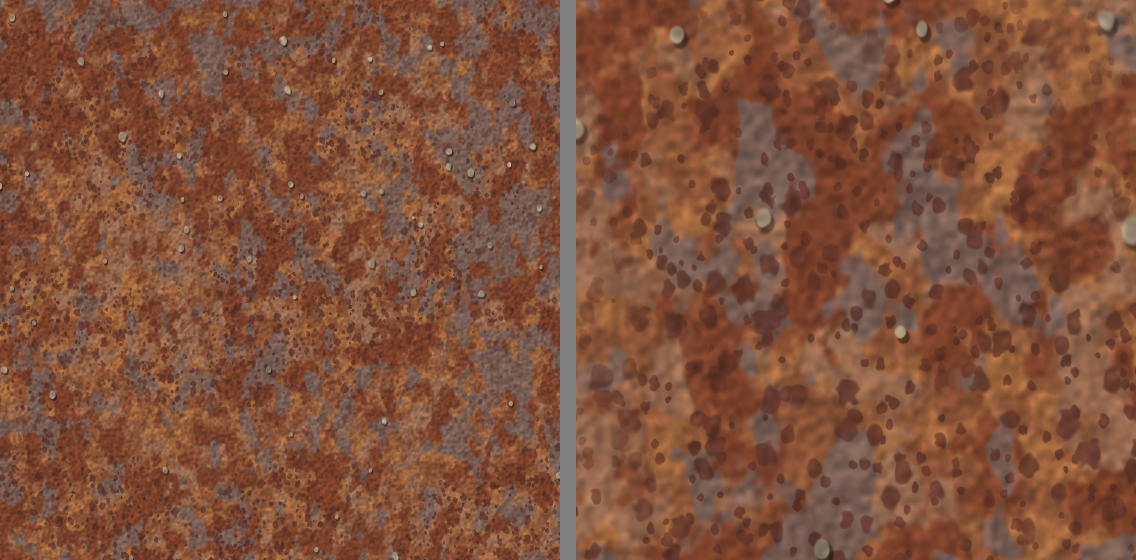
Left, the full canvas; right, a detail of the centre.
Write a Shadertoy shader that draws this texture.

```glsl
// Weathered rusty sheet metal: ochre rust mottled with red-brown stains,
// slate patches, small dark pits and a few pale crumbs. Built from layered
// value noise and jittered cell spots, then lit as a fine grainy relief.

#define OCHRE vec3(0.635, 0.410, 0.245)
#define BROWN vec3(0.535, 0.322, 0.210)
#define RED_RUST vec3(0.465, 0.238, 0.155)
#define DARK_PIT vec3(0.350, 0.185, 0.150)
#define SLATE vec3(0.455, 0.370, 0.345)
#define DUST vec3(0.585, 0.420, 0.325)
#define CRUMB vec3(0.700, 0.640, 0.540)
#define STAIN_SCALE 30.0
#define GRAIN_SCALE 190.0
#define GRAIN_CONTRAST 0.30
#define RELIEF 0.26

float hash(vec2 p) {
    vec3 q = fract(vec3(p.xyx) * 0.1031);
    q += dot(q, q.yzx + 33.33);
    return fract((q.x + q.y) * q.z);
}

float noise(vec2 p) {
    vec2 i = floor(p), f = fract(p);
    f = f * f * (3.0 - 2.0 * f);
    float low = mix(hash(i), hash(i + vec2(1.0, 0.0)), f.x);
    float high = mix(hash(i + vec2(0.0, 1.0)), hash(i + 1.0), f.x);
    return mix(low, high, f.y);
}

float fbm(vec2 p) {
    float sum = 0.0, amplitude = 0.533;
    for (int i = 0; i < 4; i++) {
        sum += amplitude * noise(p);
        p = mat2(0.8, 0.6, -0.6, 0.8) * p * 2.03 + 17.3;
        amplitude *= 0.5;
    }
    return sum;
}

// Ragged spots, one per jittered cell; "share" is the part of cells filled.
float spots(vec2 uv, float cells, float share, float radius) {
    vec2 p = uv * cells;
    float ragged = 0.65 * (noise(p * 4.0) - 0.5);
    float cover = 0.0;
    for (int y = -1; y <= 1; y++) {
        for (int x = -1; x <= 1; x++) {
            vec2 id = floor(p) + vec2(x, y);
            vec2 jitter = vec2(hash(id + 11.7), hash(id + 47.1));
            vec2 d = (p - id - jitter) * vec2(1.15, 0.9);
            float r = radius * mix(0.45, 1.0, hash(id + 83.9));
            float spot = 1.0 - smoothstep(0.7, 1.15, length(d) / r + ragged);
            cover = max(cover, spot * step(hash(id + 5.3), share));
        }
    }
    return cover;
}

float grainHeight(vec2 uv) {
    return 0.6 * noise(uv * GRAIN_SCALE) + 0.4 * noise(uv * GRAIN_SCALE * 0.53 + 9.0);
}

void mainImage(out vec4 fragColor, in vec2 fragCoord) {
    vec2 uv = fragCoord / iResolution.xy;

    // Broad weathering: redder along the top and the right side
    float weather = fbm(uv * 4.0 + 3.1) - 0.5;
    float edge = max(smoothstep(0.72, 1.0, uv.y),
                     smoothstep(0.55, 0.95, uv.x) * smoothstep(0.1, 0.5, uv.y));
    float region = 0.35 * weather + 0.10 * edge;

    // Ochre ground with brown mottling and dusty veils
    float mottle = fbm(uv * vec2(62.0, 54.0) + 21.0);
    vec3 color = mix(OCHRE, BROWN, smoothstep(0.34, 0.58, mottle + 0.5 * region));
    float dust = fbm(uv * vec2(38.0, 30.0) + 71.0) - 0.3 * region;
    color = mix(color, DUST, 0.8 * smoothstep(0.49, 0.64, dust));

    // Red-brown stains, slightly stretched downwards
    float stain = fbm(uv * STAIN_SCALE * vec2(1.2, 0.9) + 40.0) + region;
    color = mix(color, RED_RUST, 0.88 * smoothstep(0.50, 0.63, stain));

    // Bare slate patches, small everywhere and larger near the edges
    float patches = fbm(uv * vec2(34.0, 25.0) + 130.0) + 0.06 * edge;
    patches += 0.25 * (fbm(uv * 6.0 + 90.0) - 0.5);
    color = mix(color, SLATE, 0.85 * smoothstep(0.57, 0.67, patches));

    // Dark pits in two sizes, gathered into loose clusters
    float cluster = smoothstep(0.30, 0.60, fbm(uv * 9.0 + 55.0));
    float pits = max(spots(uv, 58.0, 0.42, 0.46), spots(uv + 0.37, 100.0, 0.32, 0.42));
    color = mix(color, DARK_PIT, 0.72 * pits * mix(0.35, 1.0, cluster));

    // Fine grain lit from the upper left
    float height = grainHeight(uv);
    float slope = height - grainHeight(uv + vec2(-0.0022, 0.0026));
    color *= 1.0 + GRAIN_CONTRAST * (height - 0.5) + RELIEF * slope;
    color *= 1.0 + 0.12 * (noise(uv * 256.0 + 7.0) - 0.5);

    // Pale crumbs with a short shadow
    float shadow = spots(uv + vec2(-0.002, 0.003), 25.0, 0.07, 0.22);
    float crumb = spots(uv, 25.0, 0.07, 0.20);
    color *= 1.0 - 0.4 * shadow;
    color = mix(color, CRUMB * (0.65 + 0.6 * height), 0.85 * crumb);

    fragColor = vec4(clamp(color, 0.0, 1.0), 1.0);
}
```
